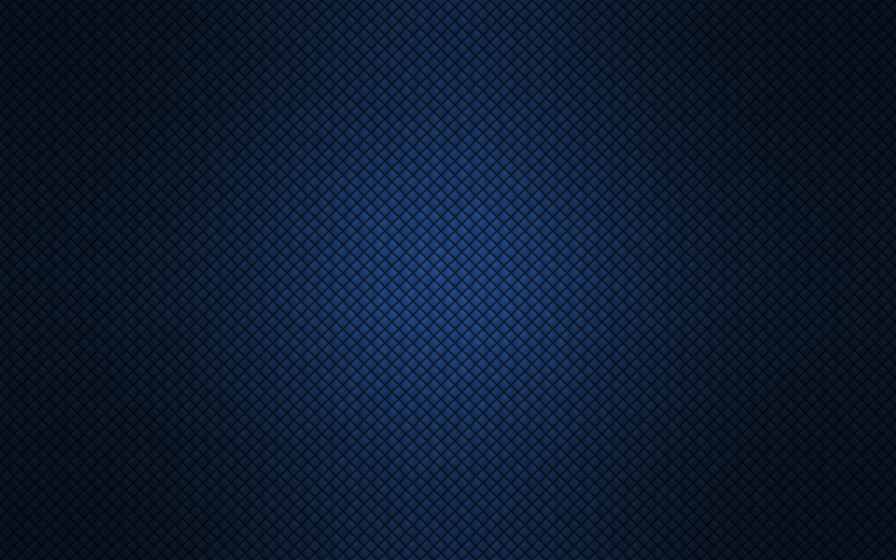
This pattern is drawn by a Shadertoy shader. Its source:

```glsl
#define REPEATS vec2(64.0, 40.0)
#define CENTER_COLOR vec3(0.120, 0.254, 0.475)
#define EDGE_COLOR vec3(0.023, 0.053, 0.083)
#define GAP_HALF_WIDTH 0.085
#define GAP_SHADE 0.50
#define GLOW_FALLOFF 1.75
#define GLOW_STRETCH vec2(1.0, 0.62)
#define STRAND_CURVE 0.16
#define HIGHLIGHT 0.12
#define SIDE_SHADE 0.14
#define VARIATION 0.10

const float PI = 3.14159;

float hash(vec2 p) {
    return fract(sin(dot(p, vec2(127.1, 311.7))) * 43758.5453);
}

// Soft central light whose slope vanishes at the tile borders
vec3 glowColor(vec2 uv) {
    vec2 offset = GLOW_STRETCH * sin(PI * (uv - 0.5));
    return mix(EDGE_COLOR, CENTER_COLOR, exp(-GLOW_FALLOFF * dot(offset, offset)));
}

// Diagonal plain weave: brightness of the strand on top of each crossing
float weave(vec2 uv, float pixel) {
    vec2 grid = uv * REPEATS;
    vec2 diagonal = vec2(grid.x + grid.y, grid.x - grid.y);
    vec2 cell = floor(diagonal);
    vec2 local = diagonal - cell - 0.5;

    // x runs along the strand, y points to its upper side
    bool rising = mod(cell.x + cell.y, 2.0) < 0.5;
    vec2 strand = rising ? vec2(local.x, -local.y) : local.yx;

    // Rounded ends, a sheen near the upper side and shade below
    float shade = 1.0 - STRAND_CURVE * 4.0 * strand.x * strand.x;
    float sheen = (strand.y - 0.2) / 0.14;
    shade += HIGHLIGHT * exp(-sheen * sheen) + SIDE_SHADE * strand.y;

    // Cell centre wrapped to the tile, so the variation repeats
    vec2 center = 0.5 * vec2(cell.x + cell.y + 1.0, cell.x - cell.y);
    shade *= 1.0 + VARIATION * (hash(mod(center, REPEATS)) - 0.5);

    // Dark gaps between strands
    float border = 0.5 - max(abs(local.x), abs(local.y));
    float face = smoothstep(GAP_HALF_WIDTH - 0.5 * pixel, GAP_HALF_WIDTH + 0.5 * pixel, border);
    return shade * mix(GAP_SHADE, 1.0, face);
}

void mainImage(out vec4 fragColor, in vec2 fragCoord) {
    vec2 uv = fragCoord / iResolution.xy;
    float pixel = sqrt(2.0) * REPEATS.x / iResolution.x;
    fragColor = vec4(glowColor(uv) * weave(uv, pixel), 1.0);
}
```
